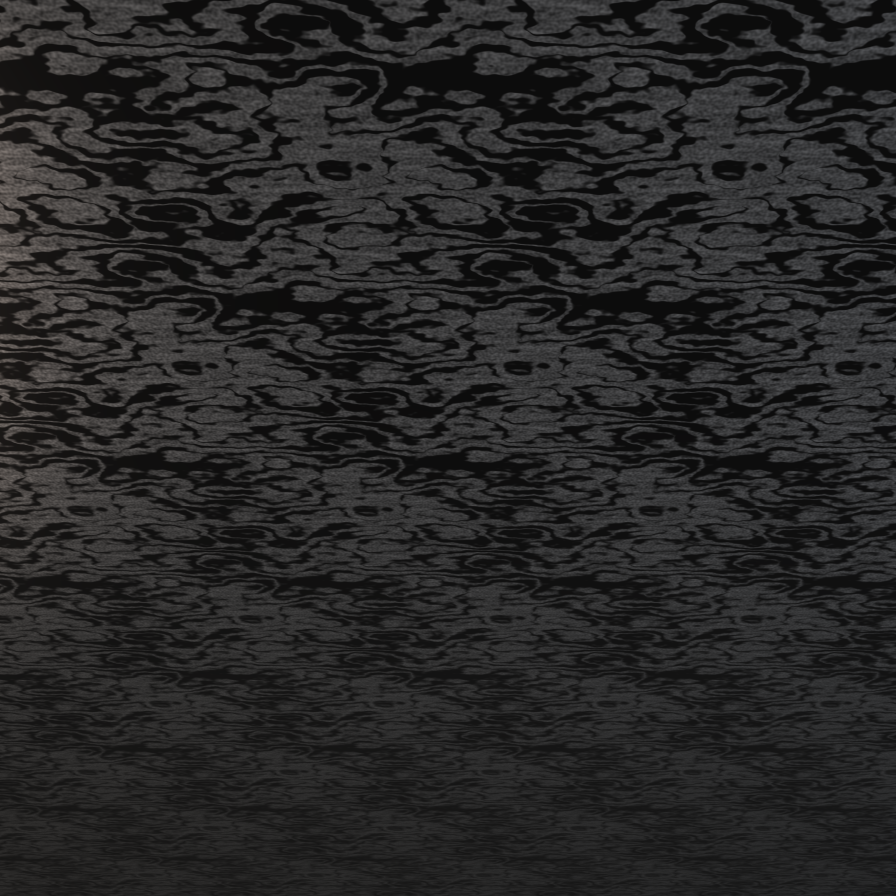
Reproduce this texture procedurally as a WebGL 1 fragment shader.

```glsl
precision highp float;
// Dark woven wood-grain fabric receding in perspective towards the bottom edge.
// Contours of wrapped gradient noise form the veins and knots of a half-drop
// repeat; distance thins them, and they melt into an even charcoal grey.

uniform vec2 u_resolution;

#define HORIZON 0.565           // distance of the horizon below the canvas
#define TILE vec2(0.32, 0.139)  // repeat size on the receding plane
#define VEINS 6.0               // whole vein bands per repeat
#define WARP 2.7                // strength of the knots and swirls
#define COVERAGE 0.47           // contour level where thread begins
#define SOFTNESS 0.0018         // vein edge blur in canvas units
#define SPECKLE 0.26            // thread brightness variation
#define BLACK vec3(0.047, 0.046, 0.046)
#define GREY vec3(0.235, 0.234, 0.236)
#define FAR_BLACK vec3(0.092, 0.091, 0.090)
#define FAR_GREY vec3(0.182, 0.181, 0.180)

// Random unit gradient; every repeat row is shifted by half a tile
vec2 gradient(vec2 cell, vec2 count, float seed) {
  float row = floor((cell.y + 0.5) / count.y);
  cell.x = mod(cell.x - 0.5 * row * count.x + 0.01, count.x);
  cell.y = mod(cell.y + 0.01, count.y);
  cell = floor(cell);
  float turn = fract(sin(dot(cell, vec2(127.1, 311.7)) + seed * 17.3) * 43758.5);
  return vec2(cos(6.2832 * turn), sin(6.2832 * turn));
}

// Gradient noise with count cells per repeat, about -0.7 to 0.7
float noise(vec2 p, vec2 count, float seed) {
  p *= count;
  vec2 i = floor(p);
  vec2 f = p - i;
  vec2 s = f * f * f * (f * (f * 6.0 - 15.0) + 10.0);
  vec2 e = vec2(1.0, 0.0);
  float a = dot(gradient(i, count, seed), f);
  float b = dot(gradient(i + e, count, seed), f - e);
  float c = dot(gradient(i + e.yx, count, seed), f - e.yx);
  float d = dot(gradient(i + 1.0, count, seed), f - 1.0);
  return mix(mix(a, b, s.x), mix(c, d, s.x), s.y);
}

// Height field whose contours are the veins
float grain(vec2 p) {
  float f = VEINS * p.y;
  f += WARP * noise(p, vec2(2.0, 3.0), 1.0);
  f += WARP * noise(p, vec2(4.0, 6.0), 2.0);
  f += 0.65 * noise(p, vec2(10.0, 18.0), 3.0);
  f += 0.28 * noise(p, vec2(32.0, 48.0), 4.0);
  return f;
}

vec3 fabric(vec2 uv) {
  // Project onto the receding plane
  float depth = HORIZON + uv.y;
  vec2 p = vec2((uv.x - 0.5) / depth, 1.0 / depth) / TILE;
  float blur = SOFTNESS / (depth * depth * TILE.y);

  // Veins: the threshold drifts, giving black plateaus and grey patches
  float level = abs(fract(grain(p)) - 0.5) * 2.0;
  float threshold = COVERAGE + 0.75 * noise(p, vec2(2.0, 5.0), 5.0)
                  + 0.65 * noise(p, vec2(6.0, 22.0), 6.0);
  float width = 0.06 + 22.0 * blur;
  float thread = smoothstep(threshold - width, threshold + width, level);

  // Brighter outline where thread meets black ground
  float rim = thread * (1.0 - thread) * 4.0;
  rim *= smoothstep(0.6, 0.1, width);

  // Fine broken weave, fading with distance
  float near = smoothstep(0.0, 0.6, uv.y);
  float weave = noise(p, vec2(110.0, 100.0), 7.0)
              + 0.7 * noise(p, vec2(40.0, 70.0), 8.0);
  float streak = noise(p, vec2(8.0, 40.0), 9.0);

  vec3 ground = mix(FAR_BLACK, BLACK, near);
  vec3 yarn = mix(FAR_GREY, GREY, near);
  yarn *= 1.0 + (0.25 + 0.75 * near) * (SPECKLE * 1.7 * weave + 0.35 * streak);
  yarn += 0.07 * rim * near;
  return mix(ground, yarn, thread);
}

void main() {
  vec2 uv = gl_FragCoord.xy / u_resolution;

  // Four staggered samples smooth the compressed far veins
  vec3 color = vec3(0.0);
  for (int i = 0; i < 4; i++) {
    float k = float(i);
    vec2 offset = vec2(mod(k * 2.0, 3.0) / 3.0 - 0.33, (k - 1.5) / 4.0);
    color += fabric(uv + offset / u_resolution) * 0.25;
  }

  // Warm glow along the left edge, cooler light to the right
  float glow = exp(-9.0 * uv.x) * smoothstep(0.2, 0.6, uv.y)
             * smoothstep(1.15, 0.75, uv.y);
  color *= 1.0 + glow * vec3(0.48, 0.42, 0.38);
  color += glow * vec3(0.035, 0.030, 0.027);
  color *= mix(vec3(1.02, 1.0, 0.98), vec3(0.98, 1.0, 1.025), uv.x);
  color *= mix(0.93, 1.0, smoothstep(0.0, 0.25, uv.y));
  gl_FragColor = vec4(color, 1.0);
}
```
